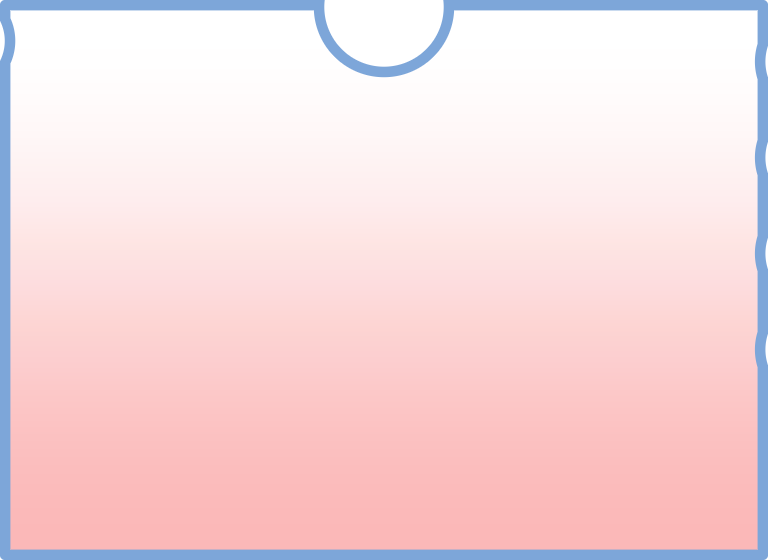
Reproduce this background procedurally as a WebGL 1 fragment shader.

```glsl
precision highp float;

uniform vec2 u_resolution;

const vec3 WHITE = vec3(1.0);
const vec3 PINK = vec3(0.984, 0.72, 0.72);
const vec3 BLUE = vec3(0.49, 0.65, 0.85);
const float INSET = 0.0092;
const float HALF_STROKE = 0.0094;
const float TAU = 6.2831853;

float boxDistance(vec2 p, vec2 center, vec2 halfSize) {
  vec2 d = abs(p - center) - halfSize;
  return length(max(d, 0.0)) + min(max(d.x, d.y), 0.0);
}

// Removes a disc from a shape
float cutDisc(float shape, vec2 p, vec2 center, float radius) {
  return max(shape, radius - length(p - center));
}

// Panel outline with one top notch and shallow side notches
float panelDistance(vec2 p, vec2 size) {
  float d = boxDistance(p, 0.5 * size, 0.5 * size - INSET);
  d = cutDisc(d, p, vec2(0.5 * size.x, 0.9875), 0.116);
  d = cutDisc(d, p, vec2(-0.0714, 0.927), 0.0893);
  for (int i = 0; i < 4; i++) {
    float notchY = 0.890 - 0.1714 * float(i);
    d = cutDisc(d, p, vec2(size.x + 0.084, notchY), 0.098);
  }
  return d;
}

// White at the top to pink below, with faint warm and cool bands midway
vec3 panelFill(float y) {
  vec3 color = mix(PINK, WHITE, smoothstep(0.0, 0.96, y));
  float middle = 1.0 - smoothstep(0.1, 0.25, abs(y - 0.5));
  color.b -= 0.006 * middle * cos(TAU * (y - 0.571) / 0.15);
  return color;
}

// Antialiased coverage of the inside of a distance field
float coverage(float d, float pixel) {
  return clamp(0.5 - d / pixel, 0.0, 1.0);
}

void main() {
  // Canvas height is one unit
  float pixel = 1.0 / u_resolution.y;
  vec2 p = gl_FragCoord.xy * pixel;
  vec2 size = vec2(u_resolution.x * pixel, 1.0);

  float d = panelDistance(p, size);
  vec3 color = mix(WHITE, panelFill(p.y), coverage(d, pixel));
  color = mix(color, BLUE, coverage(abs(d) - HALF_STROKE, pixel));
  gl_FragColor = vec4(color, 1.0);
}
```
